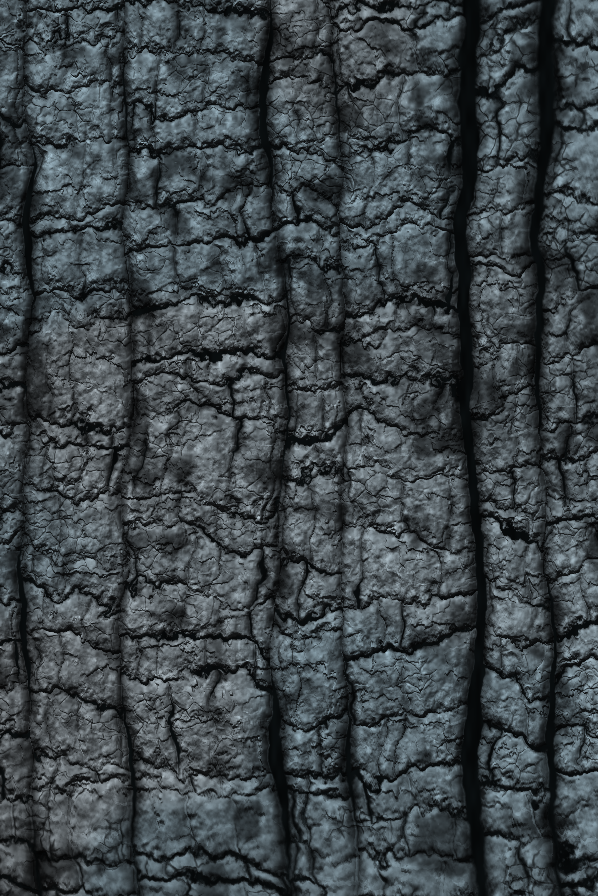
Write a Shadertoy shader that draws this texture.

```glsl
// Charred timber: upright ridges split by deep gaps and broken into cracked blocks.

const float RIDGES = 6.0;         // ridges across the canvas width
const float ROWS = 12.0;          // blocks per canvas width of height
const float SPLITS = 12.0;        // upright cracks inside the blocks
const float MESH = 38.0;          // density of the hairline cracks
const float JITTER = 0.85;        // irregularity of all divisions
const float BRIGHTNESS = 0.62;
const float GRIT = 0.34;          // contrast of the finest grain
const vec3 LIGHT = vec3(-0.16, 0.64, 0.75);
const vec3 COLD_CHAR = vec3(0.86, 1.0, 1.07);
const vec3 WARM_CHAR = vec3(1.02, 0.97, 0.96);
const vec3 GAP_COLOR = vec3(0.026, 0.038, 0.042);

struct Surface { float height, gap, crack, mesh; };

float hash(vec2 p) {
    return fract(sin(dot(p, vec2(127.1, 311.7))) * 43758.5453);
}

float noise(vec2 p) {
    vec2 i = floor(p), f = fract(p);
    f = f * f * (3.0 - 2.0 * f);
    return mix(mix(hash(i), hash(i + vec2(1, 0)), f.x),
               mix(hash(i + vec2(0, 1)), hash(i + vec2(1, 1)), f.x), f.y);
}

float fbm(vec2 p) {
    float sum = 0.0, amp = 0.533;
    for (int i = 0; i < 4; i++) {
        sum += amp * noise(p);
        p = mat2(1.6, 1.2, -1.2, 1.6) * p + 7.3;
        amp *= 0.5;
    }
    return sum;
}

// Irregular 1D division: distances to lower and upper border, cell id.
vec3 divide(float x, float seed) {
    float id = floor(x);
    if (x < id + JITTER * hash(vec2(id, seed))) id -= 1.0;
    float low = id + JITTER * hash(vec2(id, seed));
    float high = id + 1.0 + JITTER * hash(vec2(id + 1.0, seed));
    return vec3(x - low, high - x, id);
}

// Distance to the nearest border after subtracting a random half width.
float borderDistance(vec3 cell, float seed, float scale, float thin, float wide) {
    float low = hash(vec2(cell.z, seed + 3.7));
    float high = hash(vec2(cell.z + 1.0, seed + 3.7));
    return min(cell.x / scale - mix(thin, wide, low * low),
               cell.y / scale - mix(thin, wide, high * high));
}

// Gap between the two nearest scattered points, small along hairlines.
float hairlines(vec2 p) {
    vec2 base = floor(p);
    float first = 9.0, second = 9.0;
    for (int y = -1; y <= 1; y++)
    for (int x = -1; x <= 1; x++) {
        vec2 c = base + vec2(x, y);
        float d = length(c + vec2(hash(c), hash(c + 41.3)) - p);
        second = min(second, max(first, d));
        first = min(first, d);
    }
    return second - first;
}

Surface charSurface(vec2 p) {
    float rough = fbm(p * 22.0) - 0.5;
    float fine = fbm(p * vec2(95.0, 75.0)) - 0.5;

    // Ridges with wandering gaps that open and close
    float x = p.x + 0.07 * (noise(p * vec2(2.5, 2.2)) - 0.5)
            + 0.025 * (noise(p * vec2(5.0, 9.0)) - 0.5) + 0.016 * rough + 0.004 * fine;
    vec3 ridge = divide(x * RIDGES, 2.0);
    float gap = borderDistance(ridge, 2.0, RIDGES, 0.0, 0.014)
              + 0.018 * (noise(vec2(p.x * 3.0, p.y * 4.5) + 31.0) - 0.5);

    // Blocks with bent, jagged cross cracks that fade in and out
    float rowSeed = 11.0 + ridge.z * 1.7;
    float y = p.y * ROWS + 0.9 * noise(vec2(p.x * 10.0 + ridge.z * 7.0, p.y * 5.0))
            + 0.7 * rough + 0.3 * fine;
    vec3 row = divide(y, rowSeed);
    float fade = 0.0075 * (noise(p * 20.0 + 3.0) - 0.42);
    float cross = borderDistance(row, rowSeed, ROWS, 0.0, 0.0052) + fade;

    float splitSeed = rowSeed + row.z * 2.3;
    vec3 split = divide((x + 0.02 * rough) * SPLITS, splitSeed);
    float upright = borderDistance(split, splitSeed, SPLITS, -0.002, 0.003) + fade;
    float crack = min(cross, upright);

    vec2 meshPoint = p * vec2(0.8, 1.0) + vec2(0.03 * rough, 0.025 * rough + 0.012 * fine);
    float mesh = hairlines(meshPoint * MESH) / MESH
               + 0.014 * smoothstep(0.3, 0.6, noise(p * 16.0 + 9.0));

    // Broken chips leave small ledges
    float chips = smoothstep(0.42, 0.54, noise(p * vec2(17.0, 25.0) + 0.8 * fine + 5.0))
                + 0.5 * smoothstep(0.44, 0.56, noise(p * vec2(38.0, 47.0) + fine));

    float height = 0.024 * (1.0 - exp(-max(gap, 0.0) / 0.018))
                 + 0.010 * (1.0 - exp(-max(crack, 0.0) / 0.009))
                 + 0.004 * hash(vec2(split.z, splitSeed))
                 + 0.0045 * chips + 0.018 * rough + 0.0075 * fine
                 + 0.0012 * smoothstep(0.0, 0.004, mesh);
    return Surface(height, gap, crack, mesh);
}

void mainImage(out vec4 fragColor, in vec2 fragCoord) {
    vec2 p = fragCoord / iResolution.x;
    vec2 uv = fragCoord / iResolution.xy;
    float pixel = 1.0 / iResolution.x;

    // Shallow focus: soft at the foot and the upper right
    float blur = max(smoothstep(0.2, 0.0, uv.y), smoothstep(1.4, 2.0, uv.x + uv.y));
    float e = 0.002 + 0.005 * blur;
    float edge = max(0.0014, 0.7 * pixel) + 0.003 * blur;

    // Relief lighting from above
    Surface s = charSurface(p);
    vec2 slope = vec2(charSurface(p + vec2(e, 0)).height,
                      charSurface(p + vec2(0, e)).height) - s.height;
    vec3 normal = normalize(vec3(-slope / e, 1.0));
    float shade = 0.14 + 0.86 * max(dot(normal, normalize(LIGHT)), 0.0);

    // Ash, fibres, soot and pale specks
    float fibre = noise(p * vec2(120.0, 30.0));
    float ash = 0.64 + 0.36 * fbm(p * 5.0 + 4.0) + 0.5 * (fbm(p * 60.0) - 0.5);
    ash += (1.0 - 0.8 * blur) * (0.26 * (fibre - 0.5) + GRIT * (noise(p * 190.0) - 0.5));
    float soot = smoothstep(0.56, 0.74, fbm(p * 17.0 + 20.0));
    float speck = smoothstep(0.82, 0.96, noise(p * 150.0 + 8.0)) * (1.0 - blur);
    float tone = BRIGHTNESS * shade * ash * (1.0 - 0.5 * soot) + 0.12 * speck * shade;

    // Cavities darken towards their borders
    tone *= mix(0.45, 1.0, smoothstep(-0.002, 0.02, s.gap));
    tone *= mix(0.6, 1.0, smoothstep(0.0, 0.007, s.crack));
    tone *= mix(0.5, 1.0, smoothstep(0.0, edge * 1.3, s.mesh));

    float warmth = 0.45 * smoothstep(0.45, 0.7, noise(p * 3.5 + 15.0)) * (1.0 - 0.6 * uv.x);
    vec3 color = tone * mix(COLD_CHAR, WARM_CHAR, warmth);
    float open = smoothstep(-edge, edge, min(s.gap, s.crack));
    color = mix(GAP_COLOR * (0.6 + 0.9 * fibre), color, open);
    fragColor = vec4(clamp(color, 0.0, 1.0), 1.0);
}
```
